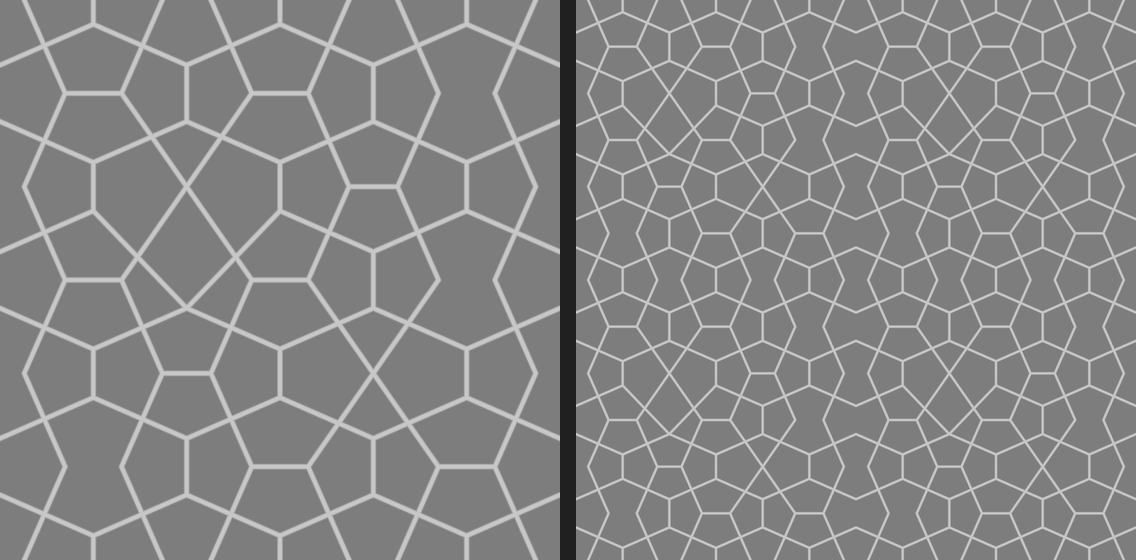
Left: one tile. Right: repeated 2 by 2.
This pattern is drawn by a three.js fragment shader. Its source:

```glsl
// Lattice of pale lines on grey: a Cairo-style pentagon net on 6 by 6 cells (3 by 3 repeats).
// Each lattice node holds a short bar, upright or level by parity, and each cell joins
// the bar tips of its opposite corners; a few bars are pinched, collapsed or left out.

varying vec2 vUv;

vec2 wrapNode(vec2 node) {
  return floor(mod(node + 0.5, 6.0));
}

// End of the bar at a node, on its positive or negative side
vec2 barTip(vec2 node, float side) {
  vec2 n = wrapNode(node);
  float reach = mod(n.y, 2.0) < 0.5 ? 0.26 : 0.302;
  if (n == vec2(2.0, 4.0) || n == vec2(4.0, 2.0)) reach = 0.0;  // pinched to a crossing
  if (n == vec2(2.0, 3.0)) side = -1.0;                         // collapsed to its lower tip
  bool upright = mod(n.x + n.y, 2.0) > 0.5;
  return node + side * reach * (upright ? vec2(0.0, 1.0) : vec2(1.0, 0.0));
}

// Bars are absent along the left border, on level border nodes and at three inner nodes
bool hasBar(vec2 node) {
  vec2 n = wrapNode(node);
  bool border = n.x < 0.5 || (n.y < 0.5 && mod(n.x, 2.0) < 0.5);
  bool gap = n == vec2(5.0, 5.0) || n == vec2(5.0, 3.0) || n == vec2(1.0, 1.0);
  return !border && !gap;
}

float segmentDistance(vec2 p, vec2 a, vec2 b) {
  vec2 ap = p - a, ab = b - a;
  float t = clamp(dot(ap, ab) / max(dot(ab, ab), 1e-5), 0.0, 1.0);
  return length(ap - ab * t);
}

void main() {
  vec2 p = vUv * 6.0;
  float d = 1.0;

  // Nearest line among the surrounding cells
  for (int j = -1; j <= 1; j++) {
    for (int i = -1; i <= 1; i++) {
      vec2 cell = floor(p) + vec2(float(i), float(j));
      float turn = mod(cell.x + cell.y, 2.0) < 0.5 ? 1.0 : -1.0;

      // Two crossing diagonals
      d = min(d, segmentDistance(p, barTip(cell, 1.0), barTip(cell + 1.0, -1.0)));
      d = min(d, segmentDistance(p, barTip(cell + vec2(1.0, 0.0), turn),
                                    barTip(cell + vec2(0.0, 1.0), -turn)));

      // Bar at the lower left node
      if (hasBar(cell)) {
        d = min(d, segmentDistance(p, barTip(cell, -1.0), barTip(cell, 1.0)));
      }
    }
  }

  float line = 1.0 - smoothstep(0.013, 0.039, d);
  gl_FragColor = vec4(vec3(mix(0.492, 0.78, line)), 1.0);
}
```
